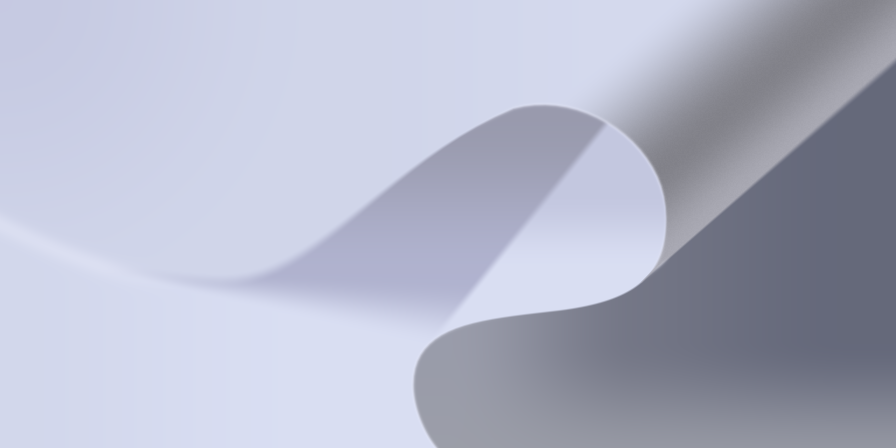
This background is drawn by a Shadertoy shader. Its source:

```glsl
// A curled sheet of pale paper in soft studio light, with a dark backdrop.
// Bezier chains outline the sheet and its front flap; each region is shaded
// with gradients, then layered with an edge blur that varies with depth.

#define CURVE_STEPS 20
#define SHARP_BLUR 0.003
#define SOFT_BLUR 0.020
#define GRAIN 0.012
#define RIM_STRENGTH 0.45
#define LIT vec3(0.85, 0.87, 0.95)
#define SHEET vec3(0.815, 0.835, 0.915)
#define SHADOW vec3(0.60, 0.605, 0.68)
#define BACKDROP vec3(0.395, 0.41, 0.48)
#define FLAP vec3(0.60, 0.61, 0.665)

const vec2 ROLL_FOOT = vec2(1.432, 0.370);   // where the roll's outline leaves the curl

float hash(vec2 p) {
    p = fract(p * vec2(0.1031, 0.1137));
    p += dot(p, p.yx + 33.33);
    return fract((p.x + p.y) * p.x * 91.7);
}

// Outline state: x = distance so far, y = side (flips at each crossing to the left)
void addSegment(vec2 p, vec2 a, vec2 b, inout vec2 outline) {
    vec2 e = b - a, v = p - a;
    outline.x = min(outline.x, length(v - e * clamp(dot(v, e) / dot(e, e), 0.0, 1.0)));
    if ((a.y > p.y) != (b.y > p.y) && a.x + e.x * v.y / e.y < p.x) outline.y = -outline.y;
}

void addCurve(vec2 p, vec2 a, vec2 b, vec2 c, vec2 d, inout vec2 outline) {
    vec2 last = a;
    for (int i = 1; i <= CURVE_STEPS; i++) {
        float t = float(i) / float(CURVE_STEPS), s = 1.0 - t;
        vec2 next = s * s * s * a + 3.0 * s * t * (s * b + t * c) + t * t * t * d;
        addSegment(p, last, next, outline);
        last = next;
    }
}

// Signed distance, positive on the upper sheet and the outside of the roll
float sheetDistance(vec2 p) {
    vec2 o = vec2(9.0, -1.0);
    addSegment(p, vec2(-0.2, 1.5), vec2(-0.2, 0.613), o);
    addSegment(p, vec2(-0.2, 0.613), vec2(0.0, 0.513), o);
    addCurve(p, vec2(0.0, 0.513), vec2(0.182, 0.422), vec2(0.339, 0.372), vec2(0.495, 0.372), o);
    addCurve(p, vec2(0.495, 0.372), vec2(0.703, 0.372), vec2(0.859, 0.635), vec2(1.146, 0.758), o);
    addCurve(p, vec2(1.146, 0.758), vec2(1.302, 0.802), vec2(1.487, 0.677), vec2(1.487, 0.513), o);
    addCurve(p, vec2(1.487, 0.513), vec2(1.487, 0.449), vec2(1.470, 0.403), ROLL_FOOT, o);
    addSegment(p, ROLL_FOOT, vec2(2.3, 1.126), o);
    return o.x * o.y;
}

// Signed distance, positive on the front flap and the backdrop
float flapDistance(vec2 p) {
    vec2 o = vec2(9.0, -1.0);
    addSegment(p, vec2(1.6, 1.2), vec2(1.5, 0.44), o);
    addSegment(p, vec2(1.5, 0.44), ROLL_FOOT, o);
    addCurve(p, ROLL_FOOT, vec2(1.394, 0.337), vec2(1.335, 0.318), vec2(1.250, 0.307), o);
    addCurve(p, vec2(1.250, 0.307), vec2(1.068, 0.286), vec2(0.922, 0.276), vec2(0.922, 0.141), o);
    addCurve(p, vec2(0.922, 0.141), vec2(0.922, 0.089), vec2(0.948, 0.031), vec2(0.974, 0.0), o);
    addSegment(p, vec2(0.974, 0.0), vec2(1.07, -0.2), o);
    return o.x * o.y;
}

// Floor, cast shadow and the bright inside of the curl
vec3 shadeInside(vec2 p) {
    vec3 ground = mix(LIT, SHEET, 0.8 * smoothstep(0.7, 0.0, p.x));
    float reach = max(p.x - 0.31, 0.0);
    float mid = 0.385 - 0.13 * reach, penumbra = 0.012 + 0.10 * reach;
    float shade = smoothstep(mid - penumbra, mid + penumbra, p.y) * smoothstep(0.22, 0.48, p.x);
    vec3 shadow = mix(vec3(0.69, 0.70, 0.81), SHADOW, smoothstep(0.38, 0.74, p.y));
    vec3 left = mix(ground, shadow, shade);
    vec3 right = mix(LIT, vec3(0.765, 0.78, 0.875), smoothstep(0.40, 0.57, p.y));
    float fold = dot(p - vec2(0.969, 0.245), vec2(0.781, -0.626));
    return mix(left, right, smoothstep(-0.010, 0.010, fold));
}

vec3 shadeFlap(vec2 p) {
    vec3 col = mix(BACKDROP, vec3(0.46, 0.47, 0.53), smoothstep(1.9, 1.3, p.x));
    col = mix(col, FLAP, smoothstep(1.42, 1.0, p.x));
    return mix(col, vec3(0.61, 0.62, 0.66), 0.9 * smoothstep(0.24, -0.04, p.y));
}

// Flat sheet at left, turning into a cylinder along the diagonal
vec3 shadeSheet(vec2 p) {
    vec3 flat_ = mix(SHEET, vec3(0.775, 0.79, 0.885), smoothstep(0.75, 0.0, length(p - vec2(0.0, 1.0))));
    flat_ = mix(flat_, LIT, 0.45 * smoothstep(0.8, 1.4, p.x));
    float across = dot(p - ROLL_FOOT, vec2(-0.657, 0.754));
    vec3 roll = mix(vec3(0.66, 0.66, 0.70), vec3(0.51, 0.51, 0.54), smoothstep(0.0, 0.16, across));
    roll += GRAIN * (hash(floor(p * 384.0)) - 0.5);
    return mix(roll, flat_, smoothstep(0.16, 0.43, across));
}

void mainImage(out vec4 fragColor, in vec2 fragCoord) {
    vec2 p = fragCoord / iResolution.y;
    float pixel = 1.0 / iResolution.y;
    float sheet = sheetDistance(p), flap = flapDistance(p);

    // Layers from back to front
    float sharp = max(SHARP_BLUR, pixel);
    float blur = mix(SOFT_BLUR, sharp, smoothstep(0.35, 1.15, p.x)) + 0.006 * smoothstep(1.5, 2.0, p.x);
    vec3 col = mix(shadeInside(p), shadeFlap(p), smoothstep(-sharp, sharp, flap));
    col = mix(col, shadeSheet(p), smoothstep(-blur, blur, sheet));

    // Light caught by the cut edge, and a glow where the sheet meets the floor
    float rim = exp(-pow(sheet / 0.004, 2.0)) * smoothstep(1.0, 1.2, p.x) * smoothstep(0.36, 0.45, p.y);
    rim *= 1.0 - smoothstep(1.47, 1.50, p.x);
    rim += exp(-pow(flap / 0.004, 2.0)) * smoothstep(0.30, 0.22, p.y);
    float glow = exp(-pow((sheet + 0.012) / 0.022, 2.0)) * smoothstep(0.45, 0.2, p.x);
    col = mix(col, vec3(0.90, 0.91, 0.97), clamp(RIM_STRENGTH * (rim + glow), 0.0, 1.0));
    fragColor = vec4(col, 1.0);
}
```
